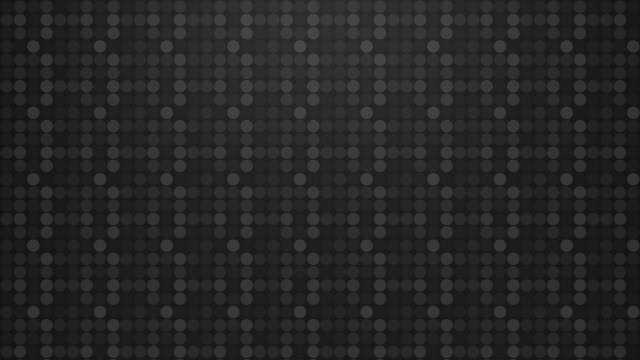
This pattern is drawn by a Shadertoy shader. Its source:

```glsl
// Dark panel of round dots in a repeating five by five weave, lit from the top centre.

const vec2  GRID = vec2(48.0, 27.12);      // dots across and down the canvas
const int   TILE = 5;                      // dots per side of one repeat
const float DOT_RADIUS = 0.468;            // in cells
const float DOT_OPACITY = 0.125;           // veil of the brightest dot
const float JITTER = 0.07;                 // level change from dot to dot
const float GAP_SHADE = 0.91;              // darkening between dots
const float BASE_GREY = 0.106;
const float GLOW_GREY = 0.080;
const vec2  GLOW_SIZE = vec2(0.31, 0.50);  // in canvas widths and heights
const float EDGE_FADE = 0.24;              // darkening at the left and right
const float GRAIN = 0.004;

// Dot levels of one repeat, top row first
const float LEVELS[25] = float[25](
    0.22, 0.50, 0.20, 0.58, 0.06,
    0.48, 0.82, 0.09, 0.90, 0.48,
    0.15, 0.55, 0.20, 0.84, 0.08,
    0.36, 0.15, 1.00, 0.05, 0.16,
    0.30, 0.55, 0.38, 0.90, 0.38
);

float hash(vec2 p) {
    vec3 q = fract(vec3(p.xyx) * 0.1031);
    q += dot(q, q.yzx + 33.33);
    return fract((q.x + q.y) * q.z);
}

// Panel brightness; uv starts at the upper left
float panelLight(vec2 uv) {
    vec2 d = (uv - vec2(0.5, 0.0)) / GLOW_SIZE;
    float side = abs(uv.x - 0.5) * 2.0;
    float edge = 1.0 - EDGE_FADE * pow(side, 4.0);
    return (BASE_GREY + GLOW_GREY * exp(-dot(d, d))) * edge;
}

float dotLevel(vec2 cell) {
    ivec2 k = ivec2(cell) % TILE;
    float level = LEVELS[k.y * TILE + k.x];
    return max(level + JITTER * (hash(cell) - 0.5), 0.0);
}

void mainImage(out vec4 fragColor, in vec2 fragCoord) {
    vec2 uv = fragCoord / iResolution.xy;
    uv.y = 1.0 - uv.y;

    vec2 grid = uv * GRID;
    vec2 cell = floor(grid);
    float dist = length(fract(grid) - 0.5) - DOT_RADIUS;
    float pixel = GRID.x / iResolution.x;
    float mask = 1.0 - smoothstep(-0.6 * pixel, 0.6 * pixel, dist);

    // Translucent white dots over the shaded panel
    float light = panelLight(uv);
    float veil = DOT_OPACITY * dotLevel(cell);
    float grey = mix(light * GAP_SHADE, mix(light, 1.0, veil), mask);

    // Fine surface grain
    grey += GRAIN * (hash(floor(uv * vec2(512.0, 288.0)) + 17.0) - 0.5);
    fragColor = vec4(vec3(grey), 1.0);
}
```
